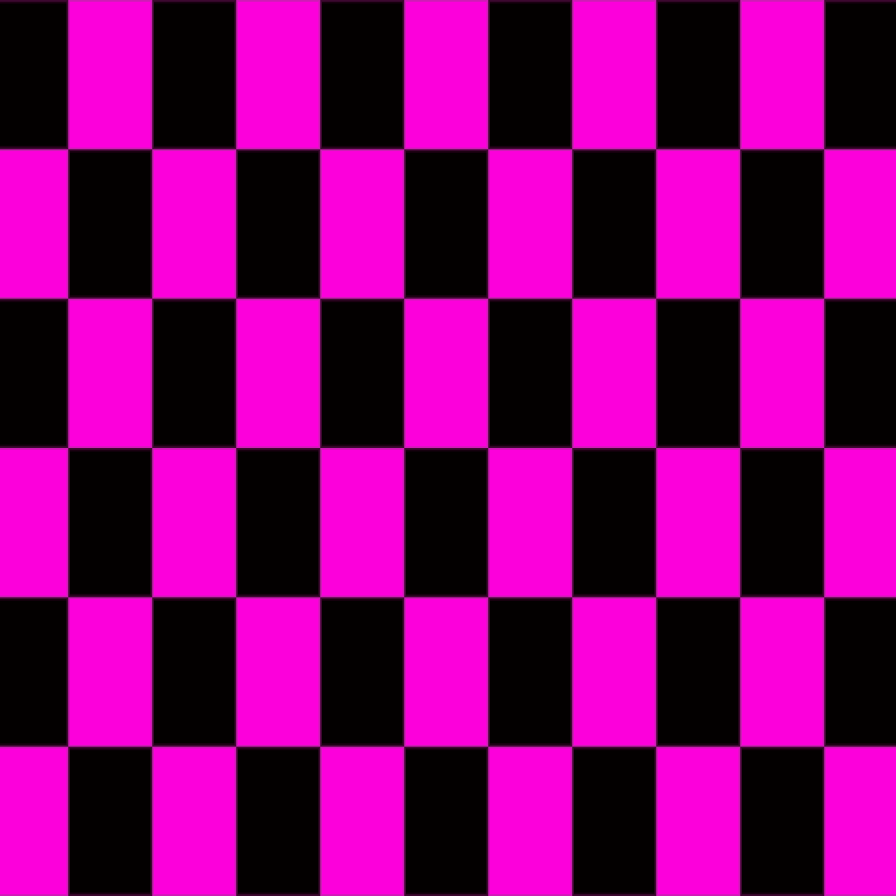
This pattern is drawn by a WebGL 1 fragment shader. Its source:

```glsl
precision highp float;
// Checkerboard of tall magenta and black cells with thin softened rims.

uniform vec2 u_resolution;

#define CELL vec2(0.09375, 0.1666667)   // cell width and height
#define ORIGIN vec2(0.07617, 0.0)       // a corner of the grid
#define RIM 0.00195                     // rim width inside each cell
#define HAZE 0.0039                     // reach of the glow in dark cells
#define HAZE_VARIATION 0.3              // how much the glow differs per cell
#define MAGENTA vec3(0.99, 0.0, 0.86)
#define BLACK vec3(0.01, 0.0, 0.0)
#define MAGENTA_RIM vec3(0.81, 0.11, 0.71)
#define BLACK_RIM vec3(0.24, 0.03, 0.19)
#define HAZE_COLOR vec3(0.11, 0.0, 0.07)

float hash(vec2 p) {
  vec3 q = fract(p.xyx * vec3(0.1031, 0.1030, 0.0973));
  q += dot(q, q.yzx + 33.33);
  return fract((q.x + q.y) * q.z);
}

// Coverage of a band reaching the given width from an edge.
float band(float width, float dist, float pixel) {
  return clamp((width - dist) / pixel + 0.5, 0.0, 1.0);
}

void main() {
  vec2 uv = gl_FragCoord.xy / u_resolution;
  vec2 pixel = 1.0 / u_resolution;

  // Cell index and distance to the nearest edge on each axis.
  vec2 grid = (uv - ORIGIN) / CELL;
  vec2 cell = floor(grid);
  vec2 edge = (0.5 - abs(fract(grid) - 0.5)) * CELL;

  // Alternating stripes on both axes multiply into a smooth checker.
  vec2 parity = 1.0 - 2.0 * mod(cell, 2.0);
  vec2 stripes = parity * clamp(2.0 * edge / pixel, 0.0, 1.0);
  float lit = 0.5 - 0.5 * stripes.x * stripes.y;

  // Muted rims on all sides, faint glow along the horizontal edges.
  float rim = max(band(RIM, edge.x, pixel.x), band(RIM, edge.y, pixel.y));
  float haze = band(HAZE, edge.y, pixel.y);
  haze *= 1.0 - HAZE_VARIATION * hash(cell + 7.0);

  vec3 dark = mix(mix(BLACK, HAZE_COLOR, haze), BLACK_RIM, rim);
  vec3 bright = mix(MAGENTA, MAGENTA_RIM, rim);
  gl_FragColor = vec4(mix(dark, bright, lit), 1.0);
}
```
